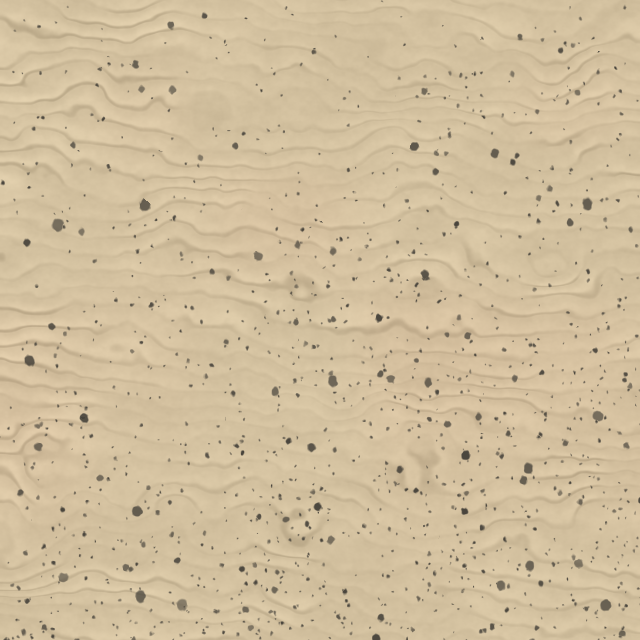
A Shadertoy shader for this texture:

```glsl
// Wind-rippled pale sand sprinkled with dark round specks
#define SAND vec3(0.828, 0.757, 0.625)
#define SPECK vec3(0.27, 0.255, 0.225)
#define RIPPLE_COUNT 30.0
#define RIPPLE_WARP 2.6
#define RIPPLE_CONTRAST 0.075
#define GRAIN_CONTRAST 0.035
#define SPECK_LAYERS 8
#define SPECK_SIZE 0.072
#define SPECK_AMOUNT 0.30
#define SPECK_BLUR 0.0007

// Integer hash giving three values from 0 to 1
vec3 hash3(ivec2 cell, int seed) {
    uvec3 v = uvec3(ivec3(cell, seed)) * 1664525u + 1013904223u;
    v.x += v.y * v.z; v.y += v.z * v.x; v.z += v.x * v.y;
    v ^= v >> 16u;
    v.x += v.y * v.z; v.y += v.z * v.x; v.z += v.x * v.y;
    return vec3(v >> 8u) / 16777216.0;
}

float noise(vec2 p, int seed) {
    ivec2 cell = ivec2(floor(p));
    vec2 f = fract(p);
    f = f * f * f * (f * (f * 6.0 - 15.0) + 10.0);
    float low = mix(hash3(cell, seed).x, hash3(cell + ivec2(1, 0), seed).x, f.x);
    float high = mix(hash3(cell + ivec2(0, 1), seed).x, hash3(cell + ivec2(1, 1), seed).x, f.x);
    return mix(low, high, f.y);
}

// Signed layered noise, roughly -0.5 to 0.5
float fbm(vec2 p, int seed) {
    float sum = 0.0, amplitude = 0.5;
    for (int i = 0; i < 4; i++) {
        sum += amplitude * (noise(p, seed + i) - 0.5);
        p = mat2(1.6, 1.2, -1.2, 1.6) * p + 3.7;
        amplitude *= 0.5;
    }
    return sum;
}

// Lit ridges, each with a thin broken shadow along its foot
float ripples(vec2 p) {
    float warp = noise(p * vec2(6.0, 9.0), 11) + 0.45 * noise(p * vec2(15.0, 19.0), 12)
               + 0.12 * noise(p * vec2(45.0, 50.0), 13);
    float phase = fract((p.y + 0.06 * p.x) * RIPPLE_COUNT + RIPPLE_WARP * warp);
    float shadow = smoothstep(0.0, 0.12, phase) * (1.0 - smoothstep(0.13, 0.32, phase));
    float light = smoothstep(0.16, 0.36, phase) * (1.0 - smoothstep(0.36, 1.0, phase));
    float broken = smoothstep(0.3, 0.75, noise(p * vec2(9.0, 22.0), 14));
    float strength = 0.55 + 0.7 * noise(p * 4.0, 15);
    return strength * (light * mix(0.25, 0.6, broken) - shadow * mix(0.15, 0.95, broken) - 0.06);
}

// Coverage of the specks, denser toward the lower right
float specks(vec2 p) {
    float cover = 0.0, cells = 8.0;
    float pixel = 1.0 / iResolution.y;
    float density = 1.45 - 1.15 * p.y + 0.3 * (p.x - 0.5);
    density *= 0.5 + noise(p * 7.0, 31);
    vec2 wobble = vec2(noise(p * 190.0, 32), noise(p * 190.0, 33)) - 0.5;
    for (int i = 0; i < SPECK_LAYERS; i++) {
        vec2 q = p * cells + float(i) * vec2(0.37, 0.61);
        ivec2 cell = ivec2(floor(q));
        vec3 place = hash3(cell, 50 + i);
        vec3 kind = hash3(cell, 70 + i);
        vec2 offset = fract(q) - mix(vec2(0.14), vec2(0.86), place.xy);
        offset = offset / cells + wobble * 0.0028;
        offset.y *= mix(0.72, 1.08, kind.y);
        float radius = SPECK_SIZE / cells * mix(0.5, 1.0, kind.x);
        float edge = SPECK_BLUR + 0.6 * pixel;
        float disc = 1.0 - smoothstep(-edge, edge, length(offset) - radius);
        float present = step(place.z, SPECK_AMOUNT * density);
        cover = max(cover, disc * present * mix(0.55, 0.98, kind.z));
        cells *= 1.28;
    }
    return cover;
}

void mainImage(out vec4 fragColor, in vec2 fragCoord) {
    vec2 p = fragCoord / iResolution.y;

    // Relief: ripples, soft dunes and fine grain
    float shade = RIPPLE_CONTRAST * ripples(p);
    shade += 0.05 * fbm(p * vec2(9.0, 22.0), 21);
    shade += GRAIN_CONTRAST * fbm(p * vec2(110.0, 130.0), 25);
    vec3 color = SAND + shade * vec3(1.0, 0.98, 0.92);

    // Faint rosy patches, strongest across the middle
    float rosy = smoothstep(0.35, 0.8, noise(p * 4.5, 41)) * (1.0 - smoothstep(0.1, 0.5, abs(p.y - 0.52)));
    color += rosy * vec3(0.008, -0.008, -0.006);

    color = mix(color, SPECK, specks(p));
    fragColor = vec4(color, 1.0);
}
```
